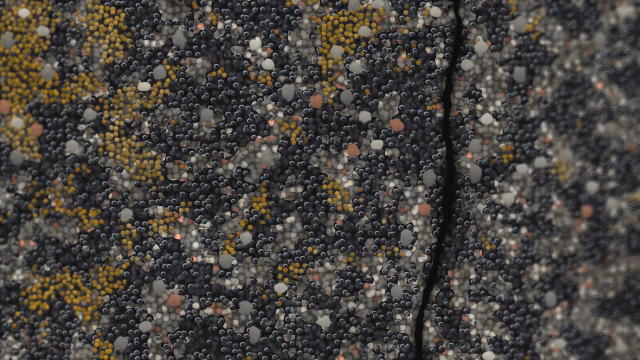
Write a Shadertoy shader that draws this texture.

```glsl
const int SAMPLES = 9;
const vec3 CREVICE = vec3(0.10, 0.09, 0.09);
const vec3 CRUST = vec3(0.14, 0.14, 0.155);
const vec3 RIM = vec3(0.62, 0.64, 0.66);
const vec3 OCHRE = vec3(0.72, 0.53, 0.17);
const vec3 BUFF = vec3(0.71, 0.58, 0.36);
const vec3 OLIVE = vec3(0.42, 0.34, 0.10);

vec2 hash2(vec2 p) {
    vec3 q = fract(vec3(p.xyx) * vec3(0.1031, 0.1030, 0.0973));
    q += dot(q, q.yzx + 33.33);
    return fract((q.xx + q.yz) * q.zy);
}

float gradientNoise(vec2 p) {
    vec2 cell = floor(p), f = fract(p);
    vec2 u = f * f * f * (f * (f * 6.0 - 15.0) + 10.0);
    vec4 corner;
    for (int i = 0; i < 4; i++) {
        vec2 o = vec2(i & 1, i >> 1);
        corner[i] = dot(hash2(cell + o) * 2.0 - 1.0, f - o);
    }
    return mix(mix(corner.x, corner.y, u.x), mix(corner.z, corner.w, u.x), u.y);
}

float fbm(vec2 p) {
    float sum = 0.0, amplitude = 1.0;
    for (int i = 0; i < 3; i++) {
        sum += amplitude * gradientNoise(p);
        p = mat2(1.6, 1.2, -1.2, 1.6) * p + 7.3;
        amplitude *= 0.5;
    }
    return sum;
}

// Nearest scattered grain: xy = offset in cell units, zw = random pair
vec4 nearestGrain(vec2 p, float scale, float seed) {
    vec2 q = p * scale + seed, cell = floor(q);
    vec4 nearest = vec4(9.0);
    for (int y = -1; y <= 1; y++)
    for (int x = -1; x <= 1; x++) {
        vec2 id = cell + vec2(x, y);
        vec2 offset = q - id - 0.1 - 0.8 * hash2(id);
        if (dot(offset, offset) < dot(nearest.xy, nearest.xy))
            nearest = vec4(offset, hash2(id + 57.0));
    }
    return nearest;
}

float patchWeight(vec2 p, vec2 center, float radius) {
    vec2 d = (p - center) / radius;
    return exp(-dot(d, d));
}

float crackCenter(float y) {
    return 1.17 + 0.07 * smoothstep(0.1, 0.4, y) + 0.035 * smoothstep(0.6, 1.0, y)
         + 0.025 * gradientNoise(vec2(y * 9.0, 2.5)) + 0.008 * gradientNoise(vec2(y * 38.0, 8.5));
}

vec3 stone(vec2 p) {
    vec4 g = nearestGrain(p, 62.0, 11.0);
    float tone = 0.39 + 0.20 * (g.z - 0.5) + 0.13 * fbm(p * 30.0);
    vec3 tint = mix(vec3(1.0, 0.99, 0.98), vec3(1.07, 0.98, 0.86), g.w);
    tint = mix(tint, vec3(1.3, 0.88, 0.72), step(0.95, g.w));
    tone += 0.16 * step(0.86, g.z);
    return tone * tint * mix(1.08, 0.62, smoothstep(0.25, 0.7, length(g.xy)));
}

// Dark crust dotted with pale-rimmed cups
vec3 addCups(vec3 color, vec2 p, float cover) {
    float scale = 56.0;
    vec4 g = nearestGrain(p, scale, 31.0);
    vec2 center = p - g.xy / scale;
    float field = fbm(center * 10.0) + 0.35 * (g.w - 0.5) + cover;
    float mask = smoothstep(-0.05, 0.05, field + 0.10 * gradientNoise(p * 120.0));
    float d = length(g.xy * vec2(1.0, 0.85 + 0.4 * g.w));
    float radius = mix(0.22, 0.40, g.z);
    float ring = 1.0 - smoothstep(0.05, 0.14, abs(d - radius));
    float light = 0.65 + 0.5 * dot(g.xy, vec2(-0.5, 0.9)) / max(d, 0.01);
    vec3 crust = CRUST * (1.0 + 0.9 * gradientNoise(p * 90.0)) * mix(1.3, 0.7, smoothstep(0.2, 0.7, d));
    crust = mix(crust, RIM * light, ring * smoothstep(0.25, 0.75, g.w) * 0.85);
    return mix(color, crust, mask);
}

// Clustered yellow granules, shaded from above
vec3 addGranules(vec3 color, vec2 p) {
    float scale = 66.0;
    vec4 g = nearestGrain(p, scale, 73.0);
    vec2 center = p - g.xy / scale;
    float abundance = 0.62 * patchWeight(center, vec2(0.02, 0.84), 0.30)
                    + 0.42 * patchWeight(center, vec2(0.95, 0.93), 0.22)
                    + 0.36 * patchWeight(center, vec2(0.40, 0.70), 0.14)
                    + 0.30 * patchWeight(center, vec2(0.33, 0.40), 0.18)
                    + 0.42 * patchWeight(center, vec2(0.16, 0.10), 0.20)
                    + 0.12 * patchWeight(center, vec2(0.80, 0.35), 0.30);
    float field = fbm(center * 8.0 + 19.0) + 0.25 * (g.z - 0.5) + abundance - 0.43;
    float mask = smoothstep(-0.03, 0.06, field);
    float d = length(g.xy);
    float body = 1.0 - smoothstep(0.34, 0.58, d);
    float warmth = smoothstep(-0.2, 0.25, gradientNoise(center * 4.0 + 5.0));
    vec3 granule = mix(mix(OCHRE, BUFF, warmth), OLIVE, 0.75 * g.w);
    granule = mix(granule, vec3(0.58, 0.36, 0.17), 0.7 * step(0.92, g.z));
    granule *= 0.92 + 0.45 * g.y;
    return mix(color, mix(CREVICE * 1.5, granule, body), mask * (0.55 + 0.45 * body));
}

// Sparse smooth pebbles
vec3 addPebbles(vec3 color, vec2 p, float scale, float seed, float rarity) {
    vec4 g = nearestGrain(p, scale, seed);
    vec2 q = g.xy * vec2(1.0, 0.7 + 0.6 * g.w);
    float d = length(q) + 0.10 * gradientNoise(p * scale * 4.0);
    float mask = (1.0 - smoothstep(0.20, 0.26, d)) * step(rarity, g.z);
    vec3 pebble = mix(vec3(0.46, 0.45, 0.43), vec3(0.78, 0.76, 0.71), g.w * g.w);
    pebble = mix(pebble, vec3(0.60, 0.40, 0.31), step(0.38, g.w) * step(g.w, 0.52));
    return mix(color, pebble * (1.0 + 0.6 * g.y - 0.8 * d * d), mask * 0.9);
}

vec3 surface(vec2 p) {
    float side = p.x - crackCenter(p.y);
    float rightBlock = smoothstep(0.0, 0.05, side);
    vec3 color = stone(p);
    color = addPebbles(color, p, 30.0, 41.0, 0.78);
    color = addCups(color, p, mix(0.10, 0.02, rightBlock));
    color = addGranules(color, p);
    color = addPebbles(color, p, 13.0, 91.0, 0.82);
    color *= 1.0 + 0.22 * gradientNoise(p * 5.0 + 3.0);

    // Crack with a worn, shaded lip
    float halfWidth = 0.010 + 0.008 * gradientNoise(vec2(p.y * 12.0, 4.5));
    float gap = abs(side) + 0.005 * gradientNoise(p * 70.0) - halfWidth;
    color *= mix(0.65, 1.0, smoothstep(0.0, 0.022, gap));
    return mix(CREVICE * 0.55, color, smoothstep(-0.003, 0.003, gap));
}

void mainImage(out vec4 fragColor, in vec2 fragCoord) {
    vec2 p = fragCoord / iResolution.y;
    // Focus softens toward both sides
    float blur = 0.0014 + 0.0075 * smoothstep(1.24, 1.75, p.x)
               + 0.0025 * (1.0 - smoothstep(0.0, 0.45, p.x));
    vec3 color = vec3(0.0);
    for (int i = 0; i < SAMPLES; i++) {
        float angle = 2.4 * float(i);
        float radius = blur * sqrt((float(i) + 0.5) / float(SAMPLES));
        color += surface(p + radius * vec2(cos(angle), sin(angle)));
    }
    fragColor = vec4(clamp(color / float(SAMPLES), 0.0, 1.0), 1.0);
}
```
